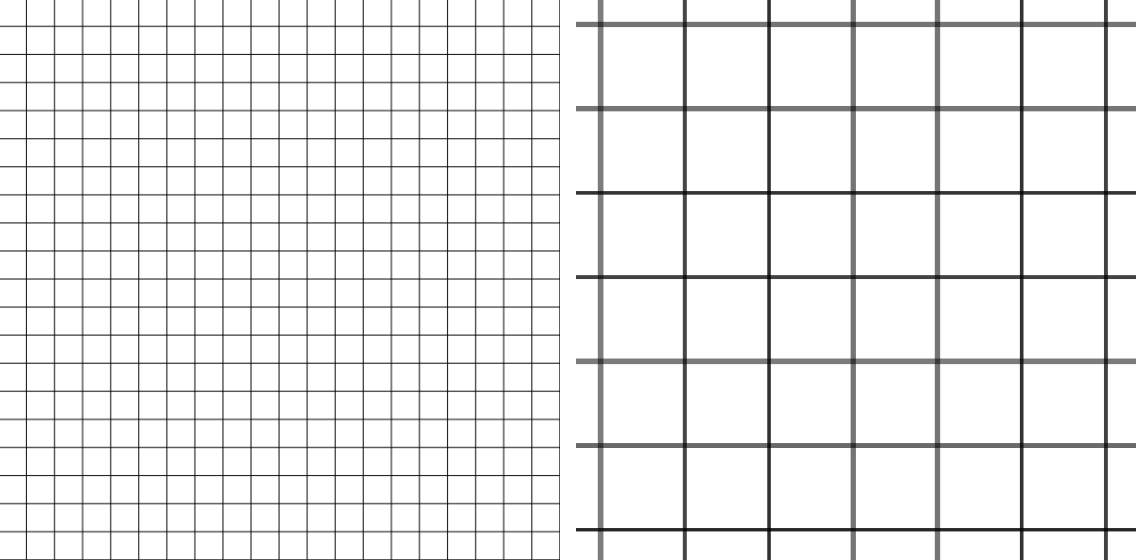
Left: the whole. Right: its middle third, enlarged.
Give the GLSL for this pattern, as a Shadertoy shader.

```glsl
// Thin dark square grid on white, with lines that alternate between crisp and soft.

// Share of a pixel covered by a line of the given width, per axis.
vec2 lineCoverage(vec2 dist, vec2 width, float pixel) {
    vec2 hi = min(dist + 0.5 * pixel, 0.5 * width);
    vec2 lo = max(dist - 0.5 * pixel, -0.5 * width);
    return max(hi - lo, 0.0) / pixel;
}

void mainImage(out vec4 fragColor, in vec2 fragCoord) {
    float pixel = 1.0 / min(iResolution.x, iResolution.y);
    vec2 uv = fragCoord * pixel;
    uv.y = iResolution.y * pixel - uv.y; // count rows from the top

    // Nearest line on each axis
    float pitch = 0.05013;
    vec2 cell = (uv - vec2(0.0472, 0.0471)) / pitch;
    vec2 index = floor(cell + 0.5);
    vec2 dist = (cell - index) * pitch;

    // Slow beat across the lines: crisp and dark, then wider and paler
    vec2 beat = 0.5 + 0.5 * cos(6.28318 * (index - vec2(0.15, 0.9)) / 3.75);
    vec2 width = mix(vec2(0.0034), vec2(0.0020), beat);
    vec2 ink = 0.00172 / width; // every line carries the same amount of ink

    // Both directions darken the paper where they cross
    vec2 light = 1.0 - ink * lineCoverage(dist, width, pixel);
    fragColor = vec4(vec3(light.x * light.y), 1.0);
}
```
